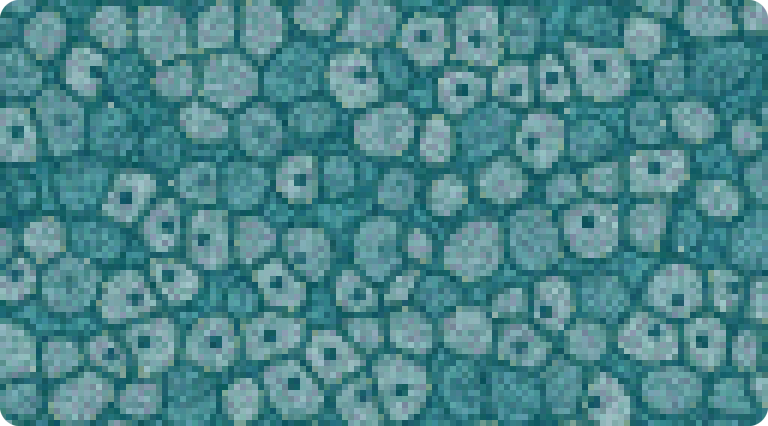
Reproduce this texture procedurally as a Shadertoy shader.

```glsl
// Teal plant tissue seen as a coarse mosaic: pale rounded cells, many with
// a dark nucleus, packed between deep teal walls. Radius-weighted cellular
// noise shapes the cells; every mosaic tile takes one sample plus grain.

vec2 hash2(vec2 p) {
    vec3 q = fract(p.xyx * vec3(0.1031, 0.1030, 0.0973));
    q += dot(q, q.yzx + 33.33);
    return fract((q.xx + q.yz) * q.zy);
}

// Mottle from layered sines, roughly -1 to 1
float mottle(vec2 p) {
    float sum = 0.0, amp = 0.5;
    for (int i = 0; i < 4; i++) {
        sum += amp * sin(p.x + 1.7 * sin(p.y)) * sin(p.y * 1.1 + 1.3 * sin(p.x * 0.8));
        p = mat2(1.5, 1.1, -1.1, 1.5) * p + 2.3;
        amp *= 0.6;
    }
    return sum;
}

// Distance to the nearest feature point, for the small background cells
float speckle(vec2 p) {
    float nearest = 2.0;
    for (int y = -1; y <= 1; y++)
    for (int x = -1; x <= 1; x++) {
        vec2 id = floor(p) + vec2(x, y);
        nearest = min(nearest, length(id + hash2(id + 71.0) - p));
    }
    return nearest;
}

vec3 tissue(vec2 p, vec2 tile) {
    // Nearest two stretched discs of varied radius
    float first = 9.0, second = 9.0, radius = 0.5;
    vec2 cell = vec2(0.0), toCell = vec2(0.0);
    for (int y = -2; y <= 2; y++)
    for (int x = -2; x <= 2; x++) {
        vec2 id = floor(p) + vec2(x, y);
        vec2 d = p - id - 0.19 - 0.62 * hash2(id) - vec2(0.5 * mod(id.y, 2.0), 0.0);
        vec2 shape = hash2(id + 19.0);
        float a = 6.283 * shape.x, r = mix(0.44, 0.72, shape.y);
        vec2 axis = vec2(cos(a), sin(a));
        float stretch = 1.0 + 0.18 * hash2(id + 5.0).x;
        vec2 e = vec2(dot(d, axis) / stretch, dot(d, vec2(-axis.y, axis.x)) * stretch);
        float dist = length(e) - r;
        if (dist < first) {
            second = first;
            first = dist;
            cell = id; toCell = d; radius = r;
        } else second = min(second, dist);
    }
    float inside = min(-first, 0.5 * (second - first));
    vec2 kind = hash2(cell + 43.0), grain = hash2(tile), tint = hash2(tile + 137.0);

    // Teal ground between the cells
    float ground = 0.6 + 0.5 * mottle(p * 2.6) + 0.4 * (0.5 - speckle(p * 2.8));
    vec3 color = mix(vec3(0.09, 0.38, 0.42), vec3(0.27, 0.57, 0.60),
                     clamp(ground + 0.6 * (grain.x - 0.5), 0.0, 1.0));

    // Cell bodies, from faint teal to pale grey-blue
    float pale = smoothstep(0.10, 0.40, kind.x + 0.14 * mottle(p * 0.5) + 0.3 * (radius - 0.58));
    float tone = 0.25 + 0.45 * kind.y + 0.3 * mottle(p * 3.5 + cell) + 0.75 * (grain.y - 0.5);
    vec3 body = mix(vec3(0.38, 0.585, 0.61), vec3(0.60, 0.73, 0.73), clamp(tone, 0.0, 1.0));
    body = mix(body, vec3(0.47, 0.55, 0.63), 0.75 * smoothstep(0.70, 0.95, tint.x));
    float fill = smoothstep(0.025, 0.12, inside);
    color = mix(color, body, fill * mix(0.2, 1.0, pale));

    // Dark walls with a mossy fringe and broken cream rims
    float wall = 1.0 - smoothstep(0.02, 0.12, abs(inside + 0.01));
    color = mix(color, vec3(0.09, 0.36, 0.39), 0.8 * wall);
    float fringe = smoothstep(0.02, 0.06, inside) * (1.0 - smoothstep(0.08, 0.13, inside));
    color = mix(color, vec3(0.26, 0.49, 0.47), 0.7 * fringe * pale);
    color = mix(color, vec3(0.58, 0.66, 0.60), 0.7 * fringe * pale * step(0.88, tint.y));

    // Nucleus, set a little off centre, with a dim halo
    float hasNucleus = pale * step(0.50, radius) * step(0.36, kind.y);
    float core = length(toCell - 0.16 * (hash2(cell + 88.0) - 0.5));
    color = mix(color, vec3(0.27, 0.50, 0.54), 0.4 * hasNucleus * (1.0 - smoothstep(0.12, 0.24, core)));
    color = mix(color, vec3(0.09, 0.36, 0.40), hasNucleus * (1.0 - smoothstep(0.09, 0.16, core)));

    // Tile grain and rare bright flecks
    color += 0.08 * (grain.x - 0.5) + 0.05 * (vec3(tint, grain.y) - 0.5);
    return mix(color, vec3(0.72, 0.79, 0.75), 0.7 * step(0.998, hash2(tile + 311.0).x));
}

void mainImage(out vec4 fragColor, in vec2 fragCoord) {
    // Mosaic of 128 tiles across the canvas
    float tileSize = iResolution.x / 128.0;
    vec2 tile = floor(fragCoord / tileSize);
    vec2 p = (tile + 0.5) * tileSize / iResolution.y;
    vec3 color = tissue(p * 8.0 + 20.0, tile);

    // Rounded white corners
    vec2 halfSize = 0.5 * iResolution.xy / iResolution.y;
    vec2 corner = abs(fragCoord / iResolution.y - halfSize) - halfSize + 0.047;
    float edge = length(max(corner, 0.0)) - 0.047;
    float pixel = 1.0 / iResolution.y;
    color = mix(color, vec3(1.0), smoothstep(-0.5 * pixel, pixel, edge));
    fragColor = vec4(color, 1.0);
}
```
